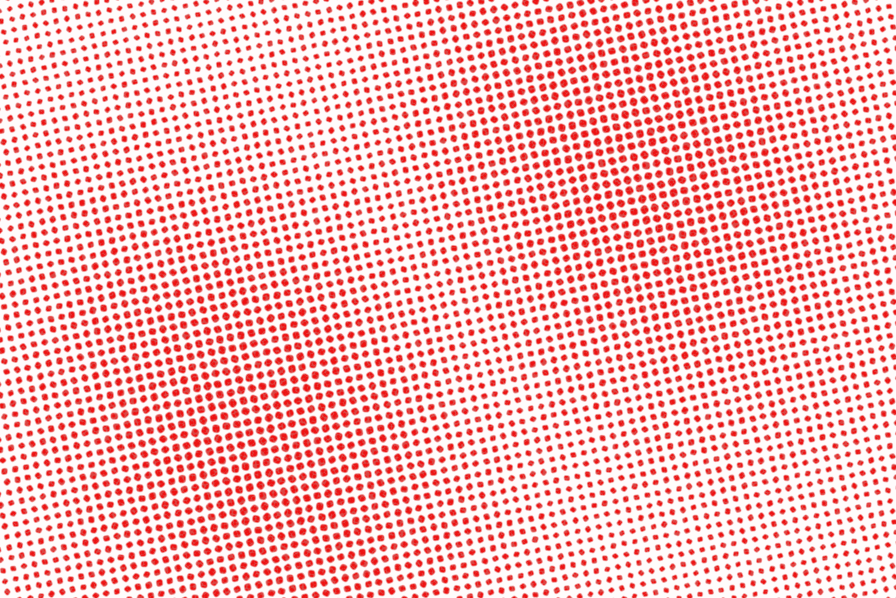
This pattern is drawn by a WebGL 2 fragment shader. Its source:

```glsl
#version 300 es
precision highp float;

uniform vec2 u_resolution;
out vec4 outColor;

const vec3 PAPER = vec3(1.00, 0.99, 0.99);
const vec3 DEEP_RED = vec3(0.935, 0.07, 0.07);
const vec3 WORN_RED = vec3(0.855, 0.28, 0.27);

const float DOTS_PER_HEIGHT = 55.5;
const float SCREEN_ANGLE = 0.20;      // radians
const float MIN_RADIUS = 0.228;       // radii are in units of the dot pitch
const float MAX_RADIUS = 0.365;
const float RADIUS_JITTER = 0.018;
const float CENTER_JITTER = 0.03;
const float EDGE_WOBBLE = 0.026;
const float INK_BLEED = 0.05;
const float GRAIN_SCALE = 3.4;        // grain cells per dot pitch
const float GRAIN_AMOUNT = 0.95;

const vec2 TONE_NORMAL = vec2(0.83, 0.558);
const float TONE_OFFSET = 0.39;       // distance of each dark lobe from the center
const vec2 TONE_SPREAD = vec2(0.39, 0.52);

vec2 hash2(vec2 p) {
    vec3 q = fract(vec3(p.xyx) * vec3(0.1031, 0.1030, 0.0973));
    q += dot(q, q.yzx + 33.33);
    return fract((q.xx + q.yz) * q.zy);
}

mat2 rotation(float a) {
    float c = cos(a), s = sin(a);
    return mat2(c, s, -s, c);
}

// Distance to the nearest scattered point
float cellular(vec2 p) {
    vec2 cell = floor(p);
    float nearest = 2.0;
    for (int y = -1; y <= 1; y++) {
        for (int x = -1; x <= 1; x++) {
            vec2 id = cell + vec2(x, y);
            nearest = min(nearest, distance(p, id + hash2(id + 71.0)));
        }
    }
    return nearest;
}

// Two soft dark lobes on either side of a lighter diagonal channel
float tone(vec2 p) {
    float across = dot(p, TONE_NORMAL);
    float along = dot(p, vec2(TONE_NORMAL.y, -TONE_NORMAL.x));
    vec2 d = vec2(abs(across) - TONE_OFFSET, along) / TONE_SPREAD;
    return exp(-dot(d, d));
}

// Coverage of one dot with an uneven outline
float dotInk(vec2 offset, vec2 id, float size, float softness) {
    vec2 seed = hash2(id);
    offset -= (hash2(id + 19.0) - 0.5) * 2.0 * CENTER_JITTER;
    float angle = atan(offset.y, offset.x + 1e-5);
    float wobble = 0.7 * sin(2.0 * angle + 6.283 * seed.x)
                 + 0.6 * sin(4.0 * angle + 6.283 * seed.y);
    float radius = size + (seed.x - 0.5) * 2.0 * RADIUS_JITTER
                 + wobble * EDGE_WOBBLE;
    return 1.0 - smoothstep(-softness, softness, length(offset) - radius);
}

void main() {
    vec2 p = (gl_FragCoord.xy - 0.5 * u_resolution) / u_resolution.y;
    vec2 grid = rotation(-SCREEN_ANGLE) * p * DOTS_PER_HEIGHT;
    float pixel = DOTS_PER_HEIGHT / u_resolution.y;
    float softness = INK_BLEED + 0.7 * pixel;

    // Halftone dots, including those reaching in from neighboring cells
    vec2 cell = floor(grid);
    float ink = 0.0;
    for (int y = -1; y <= 1; y++) {
        for (int x = -1; x <= 1; x++) {
            vec2 id = cell + vec2(x, y);
            vec2 center = id + 0.5;
            vec2 place = rotation(SCREEN_ANGLE) * center / DOTS_PER_HEIGHT;
            float size = mix(MIN_RADIUS, MAX_RADIUS, tone(place));
            ink = max(ink, dotInk(grid - center, id, size, softness));
        }
    }

    // Mottled ink, thinner toward the rim of each dot
    float grain = smoothstep(0.25, 0.75, cellular(grid * GRAIN_SCALE));
    float wear = max(grain * GRAIN_AMOUNT, 0.9 * (1.0 - ink));
    vec3 inkColor = mix(DEEP_RED, WORN_RED, wear);
    outColor = vec4(mix(PAPER, inkColor, ink), 1.0);
}
```
